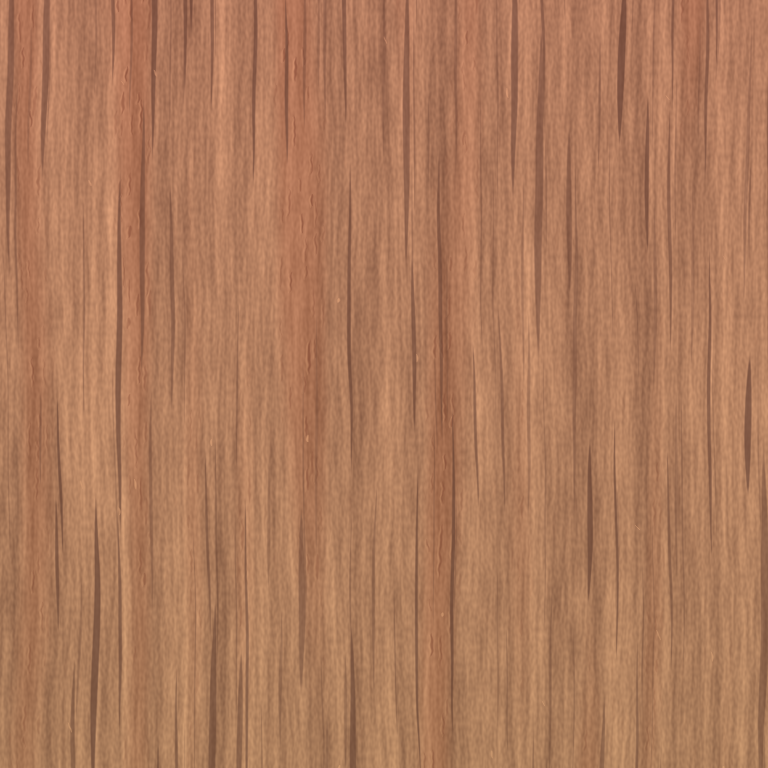
Give the GLSL for this texture, as a WebGL 1 fragment shader.

```glsl
precision highp float;
// Straight-grained wood with upright fibres, dark tapered rays and ragged red pores.
// Stretched gradient noise tints the fibres; a jittered grid of thin lens shapes
// supplies the rays, the pores and a few pale splinters.

uniform vec2 u_resolution;

#define LIGHT_WOOD vec3(0.775, 0.562, 0.420)
#define DARK_WOOD vec3(0.592, 0.412, 0.308)
#define RED_WOOD vec3(0.670, 0.425, 0.305)
#define RAY_COLOR vec3(0.445, 0.295, 0.230)
#define PORE_COLOR vec3(0.500, 0.285, 0.205)
#define SPLINTER_COLOR vec3(0.880, 0.640, 0.470)
#define FIBRE_CONTRAST 1.0
#define RAY_STRENGTH 0.85
#define WAVINESS 0.008
#define EDGE_SOFTNESS 0.0013

float hash(vec2 p) {
  vec3 q = fract(vec3(p.xyx) * 0.1031);
  q += dot(q, q.yzx + 33.33);
  return fract((q.x + q.y) * q.z);
}

vec2 hash2(vec2 p) {
  return vec2(hash(p + 17.3), hash(p + 71.9));
}

float cornerSlope(vec2 cell, vec2 offset) {
  float angle = 6.28318 * hash(cell);
  return dot(vec2(cos(angle), sin(angle)), offset);
}

// Gradient noise, roughly -1 to 1
float noise(vec2 p) {
  vec2 i = floor(p);
  vec2 f = p - i;
  vec2 u = f * f * f * (f * (f * 6.0 - 15.0) + 10.0);
  vec2 e = vec2(1.0, 0.0);
  float low = mix(cornerSlope(i, f), cornerSlope(i + e.xy, f - e.xy), u.x);
  float high = mix(cornerSlope(i + e.yx, f - e.yx), cornerSlope(i + e.xx, f - e.xx), u.x);
  return 1.4 * mix(low, high, u.y);
}

// Scattered upright lenses; sizes are the least and greatest half length and half width
float streaks(vec2 p, vec2 cellSize, float share, vec2 halfLength, vec2 halfWidth, float seed) {
  float soft = max(EDGE_SOFTNESS, 0.7 / u_resolution.y);
  float column = floor(p.x / cellSize.x);
  float cover = 0.0;
  for (int i = -1; i <= 1; i++) {
    float cx = column + float(i);
    float shift = hash(vec2(cx, seed));
    float row = floor(p.y / cellSize.y + shift);
    for (int j = -1; j <= 1; j++) {
      vec2 id = vec2(cx, row + float(j));
      vec2 place = hash2(id + seed);
      vec2 size = hash2(id + seed + 131.0);
      vec2 center = (id + vec2(0.15 + 0.7 * place.x, place.y - shift)) * cellSize;
      vec2 d = p - center;
      float t = d.y / mix(halfLength.x, halfLength.y, size.x);
      float taper = max(1.0 - t * t, 0.0);
      float slant = (size.y - 0.5) * 0.12 * cellSize.x * t;
      float width = mix(halfWidth.x, halfWidth.y, size.y * size.y) * taper;
      float body = 1.0 - smoothstep(width - soft, width + soft, abs(d.x - slant));
      float present = step(hash(id + seed + 257.0), share);
      cover = max(cover, body * present * smoothstep(0.0, 0.35, taper) * mix(0.65, 1.0, place.x));
    }
  }
  return cover;
}

void main() {
  vec2 uv = gl_FragCoord.xy / u_resolution.y;

  // Gentle bends shared by the whole grain
  vec2 p = uv;
  p.x += WAVINESS * noise(uv * vec2(5.0, 2.6) + 3.7);
  p.x += 0.2 * WAVINESS * noise(uv * vec2(14.0, 9.0) + 41.0);

  // Fibres from broad bands down to fine grit
  float tone = 0.50 * noise(p * vec2(23.0, 0.9) + 11.0);
  tone += 0.42 * noise(p * vec2(85.0, 3.0) + 29.0);
  tone += 0.38 * noise(p * vec2(210.0, 16.0) + 53.0);
  tone += 0.28 * noise(uv * vec2(290.0, 130.0) + 87.0);
  vec3 color = mix(DARK_WOOD, LIGHT_WOOD, 0.5 + FIBRE_CONTRAST * tone);

  // Reddish porous bands
  float band = smoothstep(0.05, 0.5, noise(p * vec2(15.0, 0.7) + 67.0));
  color = mix(color, RED_WOOD + 0.07 * tone, 0.5 * band);

  // Ragged pores, each with a lit rim beside it
  vec2 ragged = p + vec2(0.0022 * noise(p * vec2(60.0, 95.0) + 19.0), 0.0);
  vec2 poreCell = vec2(0.011, 0.050);
  vec2 poreLength = vec2(0.008, 0.024);
  vec2 poreWidth = vec2(0.0006, 0.0020);
  float pore = streaks(ragged, poreCell, 0.55, poreLength, poreWidth, 5.0);
  float rim = streaks(ragged + vec2(0.0026, 0.002), poreCell, 0.55, poreLength, poreWidth, 5.0);
  float porous = 0.12 + 0.88 * band;
  color = mix(color, SPLINTER_COLOR, 0.35 * rim * porous);
  color = mix(color, PORE_COLOR, 0.60 * pore * porous);

  // Long dark rays, bold ones over faint ones
  float faint = streaks(p, vec2(0.029, 0.33), 0.65, vec2(0.06, 0.20), vec2(0.0008, 0.0024), 23.0);
  float bold = streaks(p, vec2(0.043, 0.42), 0.72, vec2(0.09, 0.25), vec2(0.0018, 0.0056), 47.0);
  float ray = max(0.55 * faint, bold);
  color = mix(color, RAY_COLOR + 0.03 * tone, RAY_STRENGTH * ray);

  // Sparse pale splinters
  float splinter = streaks(ragged + vec2(0.3 * uv.y, 0.0), vec2(0.03, 0.04), 0.03,
                           vec2(0.003, 0.008), vec2(0.0006, 0.0016), 83.0);
  color = mix(color, SPLINTER_COLOR, 0.7 * splinter);

  // Rosier above, tanner below
  color *= mix(vec3(0.985, 1.02, 0.99), vec3(1.02, 0.98, 1.01), uv.y);
  gl_FragColor = vec4(color, 1.0);
}
```
